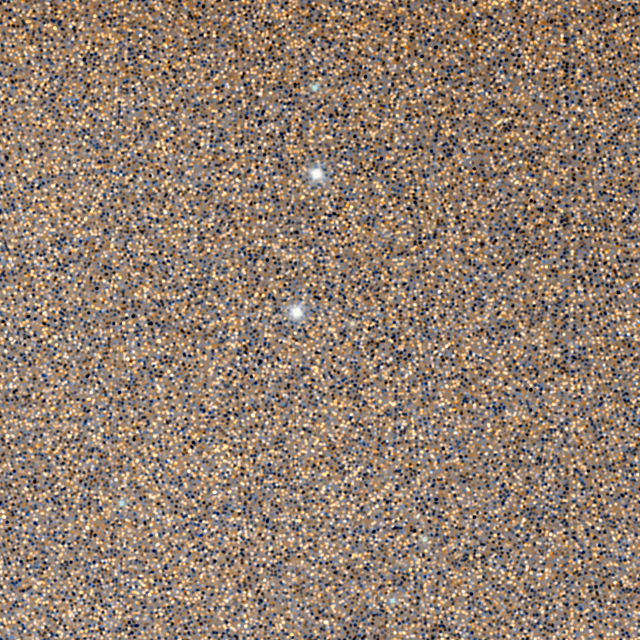
A Shadertoy shader for this texture:

```glsl
// Dense grainy star field: ochre and slate speckle with a few glowing stars.

const vec3 SAND = vec3(0.588, 0.506, 0.440);
const vec3 AMBER_TO_SLATE = vec3(0.38, -0.07, -0.62);
const vec3 STAR_WHITE = vec3(0.98, 0.98, 0.96);
const vec3 HALO_BLUE = vec3(0.56, 0.69, 0.82);
const float GRAINS_ACROSS = 182.0;
const float GRAIN_DEVIATION = 0.33;

vec3 hash3(vec2 p) {
    vec3 q = fract(p.xyx * vec3(0.1031, 0.1030, 0.0973));
    q += dot(q, q.yxz + 33.33);
    return fract((q.xxy + q.yzz) * q.zyx);
}

// Cellular noise: each cell holds one jittered grain, light or dark,
// with a faint rim of opposite sign. The result has unit deviation.
float grainNoise(vec2 p, float seed) {
    vec2 cell = floor(p);
    float sum = 0.0;
    for (int y = -1; y <= 1; y++) {
        for (int x = -1; x <= 1; x++) {
            vec2 id = cell + vec2(x, y);
            vec3 rnd = hash3(id + seed);
            vec2 d = p - id - rnd.xy;
            float s = min(dot(d, d), 1.0);
            float kernel = (1.0 - s) * (1.0 - s) * (1.0 - 2.0 * s);
            sum += (2.0 * rnd.z - 1.0) * kernel;
        }
    }
    return sum / GRAIN_DEVIATION;
}

// Broad, soft drift of brightness from layered sines.
float softDrift(vec2 p) {
    return 0.5 * sin(5.0 * p.x + 3.0 * p.y + 0.6)
         + 0.3 * sin(9.0 * p.y - 6.0 * p.x + 2.0)
         + 0.2 * sin(17.0 * p.x + 13.0 * p.y);
}

float glow(float dist, float radius) {
    return exp(-dist * dist / (radius * radius));
}

// Short crossed streaks around a bright core.
float rays(vec2 d, float width, float reach) {
    vec2 r = mat2(0.87, 0.5, -0.5, 0.87) * d;
    return glow(r.x, width) * glow(r.y, reach)
         + glow(r.y, width) * glow(r.x, reach);
}

vec3 addStar(vec3 color, vec2 d, float size, vec3 core, vec3 halo) {
    float dist = length(d);
    color = mix(color, halo, 0.62 * glow(dist, 2.3 * size));
    float light = glow(dist, size) + 0.35 * rays(d, 0.45 * size, 2.2 * size);
    return mix(color, core, clamp(light, 0.0, 1.0));
}

void mainImage(out vec4 fragColor, in vec2 fragCoord) {
    vec2 uv = fragCoord / iResolution.y;

    // Speckle: brightness and warmth vary partly together
    vec2 p = uv * GRAINS_ACROSS;
    float light = grainNoise(p, 11.0);
    float tint = grainNoise(p + 0.37, 471.0);
    float warmth = 0.11 * light + 0.13 * tint;
    vec3 color = SAND + 0.16 * light + warmth * AMBER_TO_SLATE;

    // Dusky brown upper right, cooler lower edge
    float dusk = smoothstep(0.75, 1.75, uv.x + uv.y);
    float topEdge = smoothstep(0.8, 1.0, uv.y);
    color += 0.018 * softDrift(uv) + 0.015 - 0.065 * dusk;
    color -= topEdge * vec3(0.01, 0.025, 0.04);
    color += (1.0 - uv.y) * vec3(-0.01, 0.0, 0.015);

    // Two bright stars
    for (int i = 0; i < 2; i++) {
        vec2 center = mix(vec2(0.464, 0.512), vec2(0.495, 0.728), float(i));
        color = addStar(color, uv - center, 0.0085, STAR_WHITE, HALO_BLUE);
    }

    // Scattered faint stars, warm or cool
    for (int i = 0; i < 5; i++) {
        vec3 rnd = hash3(vec2(float(i) * 7.0 + 3.0, 29.0));
        vec3 core = mix(vec3(0.97, 0.90, 0.76), vec3(0.70, 0.90, 0.94), rnd.z);
        float size = mix(0.003, 0.0045, rnd.z);
        color = addStar(color, uv - rnd.xy, size, core, mix(SAND, core, 0.35));
    }

    fragColor = vec4(clamp(color, 0.0, 1.0), 1.0);
}
```
